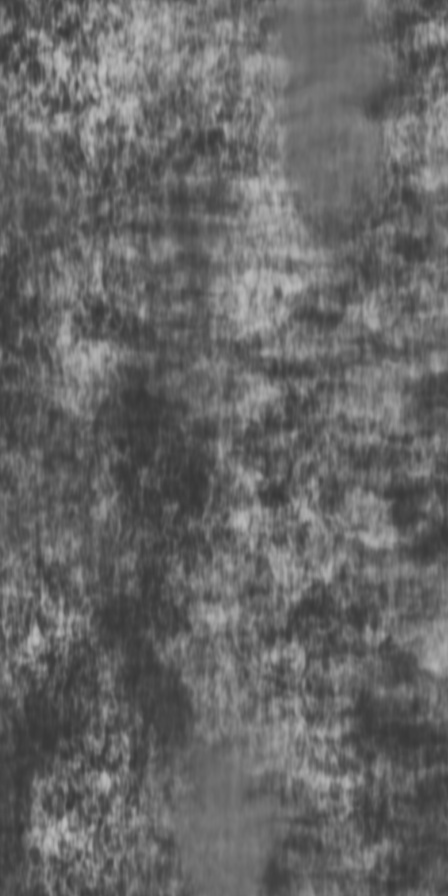
Give the GLSL for this texture, as a Shadertoy shader.

```glsl
// Worn grey plaster: cloudy patches, fine upright fibres and faint level bands.

// Tone curve: grey = FLOOR + MEDIAN * exp(CONTRAST * signal)
const float FLOOR = 0.02;
const float MEDIAN = 0.372;
const float CONTRAST = 0.28;
const float SIGNAL_LIMIT = 2.6;

// Strength of each layer, in units of the signal
const float PATCH_GAIN = 0.78;
const float MOTTLE_GAIN = 0.46;
const float BAND_GAIN = 0.45;
const float FIBRE_GAIN = 0.38;
const float STREAK_GAIN = 0.16;

// Frequency of each layer, in cells per canvas width
const vec2 PATCH_FREQ = vec2(3.4, 2.3);
const vec2 MOTTLE_FREQ = vec2(15.0, 12.0);
const vec2 BAND_FREQ = vec2(7.0, 22.0);
const vec2 FIBRE_FREQ = vec2(58.0, 22.0);
const vec2 STREAK_FREQ = vec2(46.0, 4.5);

// Two rubbed areas where the grain fades out
const vec2 WORN_HIGH = vec2(0.73, 1.85);
const vec2 WORN_HIGH_SIZE = vec2(0.13, 0.42);
const vec2 WORN_LOW = vec2(0.50, 0.16);
const vec2 WORN_LOW_SIZE = vec2(0.14, 0.27);
const float WORN_SIGNAL = 0.40;

// Unit gradient for a lattice cell, from an integer hash
vec2 cellGradient(vec2 cell) {
    uvec2 q = uvec2(ivec2(cell));
    uint h = q.x * 1597334677u ^ q.y * 3812015801u;
    h = (h ^ (h >> 16)) * 2246822519u;
    h = (h ^ (h >> 13)) * 3266489917u;
    h ^= h >> 16;
    float angle = float(h & 65535u) * 6.28318 / 65536.0;
    return vec2(cos(angle), sin(angle));
}

// Gradient noise scaled to a spread of about one
float gradientNoise(vec2 p) {
    vec2 cell = floor(p);
    vec2 f = p - cell;
    vec2 u = f * f * f * (f * (f * 6.0 - 15.0) + 10.0);
    float a = dot(cellGradient(cell), f);
    float b = dot(cellGradient(cell + vec2(1, 0)), f - vec2(1, 0));
    float c = dot(cellGradient(cell + vec2(0, 1)), f - vec2(0, 1));
    float d = dot(cellGradient(cell + vec2(1, 1)), f - vec2(1, 1));
    return 4.6 * mix(mix(a, b, u.x), mix(c, d, u.x), u.y);
}

// Sum of octaves, normalised to keep the spread near one
float fractalNoise(vec2 p, int octaves, float gain) {
    float sum = 0.0, power = 0.0, weight = 1.0;
    for (int i = 0; i < octaves; i++) {
        sum += weight * gradientNoise(p);
        power += weight * weight;
        weight *= gain;
        p = p * 2.03 + vec2(17.3, 41.7);
    }
    return sum * inversesqrt(power);
}

float softSpot(vec2 p, vec2 centre, vec2 size) {
    vec2 d = (p - centre) / size;
    return exp(-dot(d, d));
}

void mainImage(out vec4 fragColor, in vec2 fragCoord) {
    vec2 p = fragCoord / iResolution.x;

    // Gentle warp breaks up straight edges
    vec2 warp = vec2(fractalNoise(p * 7.0 + 3.7, 3, 0.6),
                     fractalNoise(p * 7.0 + 61.2, 3, 0.6));
    vec2 q = p + 0.018 * warp;

    // Broad light and dark patches
    float patches = fractalNoise(q * PATCH_FREQ + 8.4, 3, 0.5);

    // Blotches and upright fibres, kept almost free of the warp
    float mottle = fractalNoise((p + 0.003 * warp) * MOTTLE_FREQ + 23.1, 3, 0.7);
    float fibres = fractalNoise((p + 0.001 * warp) * FIBRE_FREQ + 5.9, 2, 0.6);
    float streaks = gradientNoise(p * STREAK_FREQ + 71.5);

    // Level bands, mostly right of the middle
    vec2 bandPoint = p + vec2(0.0, 0.006) * warp;
    float bands = fractalNoise(bandPoint * BAND_FREQ + 37.6, 2, 0.35);
    float bandArea = smoothstep(0.25, 0.6, p.x + 0.1 * gradientNoise(p * 3.0 + 90.3));

    // Grain is rougher in some areas and in the lighter patches
    float roughness = gradientNoise(p * vec2(4.0, 3.0) + 52.8);
    float grain = clamp(1.0 + 0.22 * roughness + 0.08 * patches, 0.5, 1.5);
    grain *= mix(1.15, 0.85, bandArea);

    float signal = PATCH_GAIN * patches
        + BAND_GAIN * bands * mix(0.3, 1.0, bandArea)
        + STREAK_GAIN * streaks
        + grain * (MOTTLE_GAIN * mottle + FIBRE_GAIN * fibres);

    // Rubbed areas settle to an even mid grey with a trace of fibre
    float worn = max(softSpot(q, WORN_HIGH, WORN_HIGH_SIZE),
                     softSpot(q, WORN_LOW, WORN_LOW_SIZE));
    worn = smoothstep(0.1, 0.85, worn + 0.06 * roughness);
    float wornSignal = WORN_SIGNAL + 0.16 * signal + 0.06 * streaks;
    signal = mix(signal, wornSignal, 0.92 * worn);

    // Soft limit keeps the extremes from clipping
    signal = SIGNAL_LIMIT * tanh(signal / SIGNAL_LIMIT);
    float grey = FLOOR + MEDIAN * exp(CONTRAST * signal);
    fragColor = vec4(vec3(grey), 1.0);
}
```
